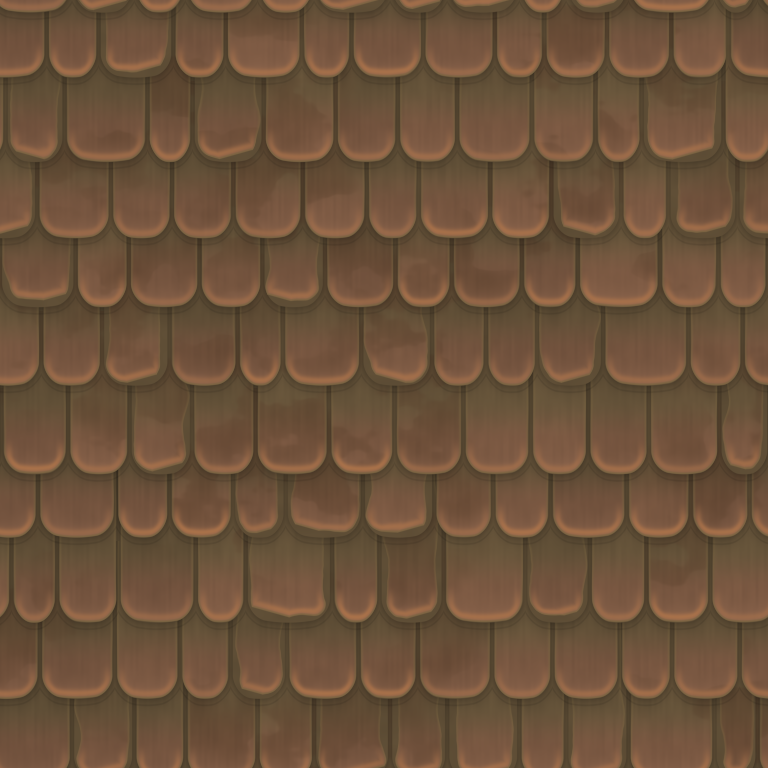
Write a Shadertoy shader that draws this pattern.

```glsl
// Weathered clay roof: staggered rows of round-bottomed tiles of random width.
// Three overlapping rows are painted from lower to upper at each point, each
// with a contact shadow, a worn outline, a glowing lower rim and soft stains.

#define ROWS 10.0
#define COLS 12.0
#define WIDTH_JITTER 0.40
#define ROW_JITTER 0.18
#define GAP 0.028
#define CORNER 0.23
#define SAG 0.08
#define WORN_SHARE 0.24
#define STAIN 0.55
#define OLIVE vec3(0.395, 0.325, 0.225)
#define CLAY vec3(0.465, 0.335, 0.250)
#define GLOW vec3(0.690, 0.460, 0.290)

float hash(vec2 p) {
    return fract(sin(dot(p, vec2(127.1, 311.7))) * 43758.5453);
}

float noise(vec2 p) {
    vec2 i = floor(p), f = fract(p);
    f = f * f * (3.0 - 2.0 * f);
    return mix(mix(hash(i), hash(i + vec2(1, 0)), f.x),
               mix(hash(i + vec2(0, 1)), hash(i + vec2(1, 1)), f.x), f.y);
}

float fbm(vec2 p) {
    float sum = 0.0, amp = 0.5;
    for (int i = 0; i < 4; i++) {
        sum += amp * noise(p);
        p = p * 2.03 + 17.3;
        amp *= 0.5;
    }
    return sum / 0.9375;
}

// Left edge of a tile, in column units
float tileEdge(float i, float row) {
    return i + WIDTH_JITTER * (hash(vec2(mod(i, COLS), row + 3.0)) - 0.5);
}

// Rounded, sagging lower end; open at the top
float tileDistance(vec2 p, float halfWidth) {
    float s = p.x / halfWidth;
    p.y -= SAG * s * s;
    vec2 q = vec2(abs(p.x) - halfWidth, -p.y) + CORNER;
    return length(max(q, 0.0)) + min(max(q.x, q.y), 0.0) - CORNER;
}

// Clay surface: height gradient, stains, streaks and rim light
vec3 tileColour(vec2 p, vec2 q, float depth, float seed) {
    vec3 c = mix(CLAY, OLIVE, smoothstep(0.42, 0.98, p.y));
    c *= 0.95 + 0.10 * fract(seed * 7.31);

    // Brushed stains with crisp and soft edges
    float n = fbm(q * vec2(1.1, 1.5) + 5.0 * seed);
    float wash = smoothstep(0.50, 0.56, n) * 0.5 + smoothstep(0.40, 0.75, n) * 0.5;
    float patchy = smoothstep(0.40, 0.68, fbm(q * 0.55 + 31.0));
    c = mix(c, vec3(0.36, 0.255, 0.175), STAIN * wash * patchy);
    c *= 1.0 + 0.05 * (noise(q * vec2(28.0, 2.2)) - 0.5)
             + 0.05 * (fbm(q * 5.0) - 0.5);

    // Warm lower rim, then a thin dull outline
    float low = 1.0 - smoothstep(0.08, 0.50, p.y);
    float heat = 0.5 + 0.6 * fract(seed * 13.7);
    c = mix(c, vec3(0.60, 0.43, 0.335), 0.65 * low * exp(-depth / 0.17));
    float band = exp(-pow((depth - 0.065) / 0.045, 2.0));
    c = mix(c, GLOW, 0.75 * heat * low * band);
    float rim = 1.0 - smoothstep(0.005, 0.038, depth);
    c = mix(c, vec3(0.47, 0.39, 0.25), rim * mix(0.45, 0.8, low));
    return c;
}

void mainImage(out vec4 fragColor, in vec2 fragCoord) {
    vec2 q = fragCoord / iResolution.y * ROWS;
    float aa = 0.8 * ROWS / iResolution.y;
    float colWidth = ROWS / COLS;
    float base = floor(q.y + 0.05);
    vec3 col = OLIVE;

    for (int k = -1; k <= 1; k++) {
        float level = base + float(k);
        float row = mod(level, ROWS);
        float bottom = level - 0.09 + ROW_JITTER * (hash(vec2(row, 41.0)) - 0.5);

        // Find the tile that holds this point
        float u = q.x / colWidth - 0.5 * mod(row, 2.0) - 0.35 * hash(vec2(row, 9.0));
        float i = floor(u);
        if (u < tileEdge(i, row)) i -= 1.0;
        else if (u > tileEdge(i + 1.0, row)) i += 1.0;
        float left = tileEdge(i, row), right = tileEdge(i + 1.0, row);
        float halfWidth = 0.5 * (right - left) * colWidth - GAP;
        vec2 p = vec2((u - 0.5 * (left + right)) * colWidth, q.y - bottom);
        float seed = hash(vec2(mod(i, COLS), row + 71.0));

        // Contact shadow and faint lower lip on the row beneath
        float d = tileDistance(p, halfWidth);
        float outside = max(d, 0.0);
        col *= 1.0 - 0.24 * exp(-outside / 0.09);
        col *= 1.0 - 0.09 * (1.0 - smoothstep(0.0, 0.022, abs(d - 0.085)));

        // Dull backing shows where the worn outline falls short
        float worn = step(1.0 - WORN_SHARE, seed);
        float chip = (0.012 + 0.10 * worn) * noise(q * 2.6 + 20.0 * seed);
        float lean = fract(seed * 57.0) < 0.5 ? -0.28 : 0.28;
        float cut = (lean * p.x + 0.07 - p.y) * 0.96;
        float face = d + chip + 0.008 * worn * (noise(q * 14.0) - 0.5);
        if (worn > 0.5) face = max(face, cut);
        vec3 backing = OLIVE * (0.90 + 0.06 * noise(q * 6.0));
        col = mix(col, backing, 1.0 - smoothstep(-aa, aa, d));
        vec3 clay = tileColour(p, q, max(-face, 0.0), seed);
        col = mix(col, clay, 1.0 - smoothstep(-aa, aa, face));
    }
    fragColor = vec4(col, 1.0);
}
```
